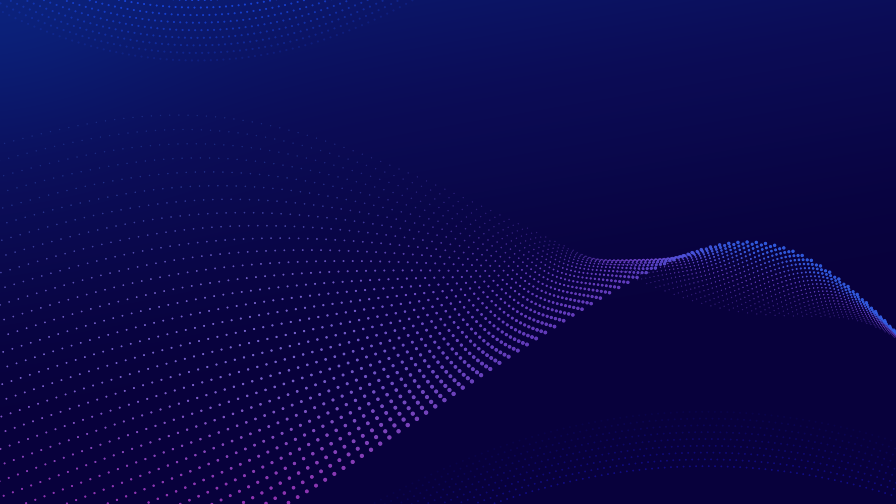
A WebGL 2 fragment shader for this background:

```glsl
#version 300 es
precision highp float;

uniform vec2 u_resolution;
out vec4 fragColor;

const int RIBBON_ROWS = 32;
const int ARC_ROWS = 9;
const float RIBBON_STEP = 0.0182;
const float ARC_STEP = 0.0125;

const vec3 DEEP = vec3(0.03, 0.005, 0.235);
const vec3 NAVY = vec3(0.045, 0.05, 0.345);
const vec3 ROYAL = vec3(0.045, 0.105, 0.44);
const vec3 STEEL = vec3(0.2, 0.33, 0.75);
const vec3 LAVENDER = vec3(0.5, 0.42, 0.85);
const vec3 VIOLET = vec3(0.42, 0.25, 0.78);
const vec3 MAGENTA = vec3(0.62, 0.2, 0.73);
const vec3 AZURE = vec3(0.2, 0.38, 0.92);

// Soft hinge: zero before the bend, a straight slope after it
float ramp(float d, float softness) {
    return 0.5 * (d + sqrt(d * d + softness * softness));
}

// The two borders of the twisted ribbon
float farEdge(float x) {
    return 0.79 + 0.42 * x - 1.02 * ramp(x - 0.42, 0.4)
        + 0.8 * ramp(x - 1.45, 0.2) - ramp(x - 1.72, 0.08);
}

float nearEdge(float x) {
    return -0.27 + 0.4 * x + 0.38 * ramp(x - 0.5, 0.3)
        - 2.15 * ramp(x - 1.55, 0.23);
}

// Height of a row; the middle rows rise above the twist
float rowHeight(float x, float v) {
    float d = (x - 1.25) / 0.16;
    float lift = 0.15 * v * (1.0 - v) * exp(-d * d);
    return mix(farEdge(x), nearEdge(x), v) + lift;
}

float disc(vec2 offset, float radius, float blur) {
    return 1.0 - smoothstep(radius - blur, radius + blur, length(offset));
}

// Centre of the closest dot in a row, with a shift per row
float snap(float x, float spacing, float shift) {
    return (floor(x / spacing - shift) + 0.5 + shift) * spacing;
}

vec3 background(vec2 p, vec2 uv) {
    float t = uv.y - 0.3 * uv.x;
    vec3 color = mix(DEEP, NAVY, smoothstep(0.15, 0.78, t));
    color = mix(color, ROYAL, smoothstep(0.62, 1.05, t));
    vec2 corner = p - vec2(0.0, 1.0);
    return color + vec3(0.0, 0.03, 0.05) * exp(-7.0 * dot(corner, corner));
}

// Nested dotted parabolas, fading from the first row to the last
float arcs(vec2 p, vec2 apex, float bend, float gap, float radius, float blur) {
    float light = 0.0;
    for (int i = 0; i < ARC_ROWS; i++) {
        float row = float(i);
        float x = snap(p.x, ARC_STEP, 0.37 * row);
        float side = x - apex.x;
        float y = apex.y + gap * row + bend * side * side;
        float fade = 1.0 - 0.8 * row / float(ARC_ROWS - 1);
        light = max(light, fade * disc(p - vec2(x, y), radius, blur));
    }
    return light;
}

vec3 ribbonColor(vec2 c, float v) {
    vec3 color = mix(STEEL, LAVENDER, smoothstep(0.05, 0.4, v));
    color = mix(color, VIOLET, smoothstep(0.5, 1.1, c.x));
    color = mix(color, MAGENTA, 1.0 - smoothstep(-0.05, 0.3, c.y));
    float turn = smoothstep(1.2, 1.5, c.x);
    return mix(color, AZURE, turn * smoothstep(0.4, 0.95, v));
}

// Dots shrink towards the far edge, faster beyond the twist
float dotRadius(float x, float v) {
    float falloff = mix(v * v, v * v * v * v, smoothstep(1.0, 1.35, x));
    float growth = smoothstep(0.1, 0.9, x) * falloff;
    float base = mix(0.0013 + 0.0011 * v, 0.0013, smoothstep(0.8, 1.3, x));
    return base + 0.0021 * growth;
}

vec3 drawRibbon(vec3 color, vec2 p, float blur) {
    for (int i = 0; i < RIBBON_ROWS; i++) {
        float v = float(i) / float(RIBBON_ROWS - 1);
        float x = snap(p.x, RIBBON_STEP, 0.45 * float(i));
        vec2 c = vec2(x, rowHeight(x, v));
        float alpha = mix(0.35, 0.9, smoothstep(0.0, 0.5, v));
        float coverage = disc(p - c, dotRadius(x, v), blur);
        color = mix(color, ribbonColor(c, v), alpha * coverage);
    }
    return color;
}

void main() {
    vec2 uv = gl_FragCoord.xy / u_resolution;
    vec2 p = gl_FragCoord.xy / u_resolution.y;
    float blur = 0.55 / u_resolution.y;

    vec3 color = background(p, uv);

    // Upper left and lower right arcs
    float upper = arcs(p, vec2(0.39, 1.0), 0.65, -0.015, 0.002, blur);
    float lower = arcs(p, vec2(1.4, 0.075), -0.42, 0.0135, 0.0018, blur);
    color = mix(color, vec3(0.1, 0.3, 0.95), 0.85 * upper);
    color = mix(color, vec3(0.08, 0.06, 0.62), 0.7 * lower);

    color = drawRibbon(color, p, blur);
    fragColor = vec4(color, 1.0);
}
```
